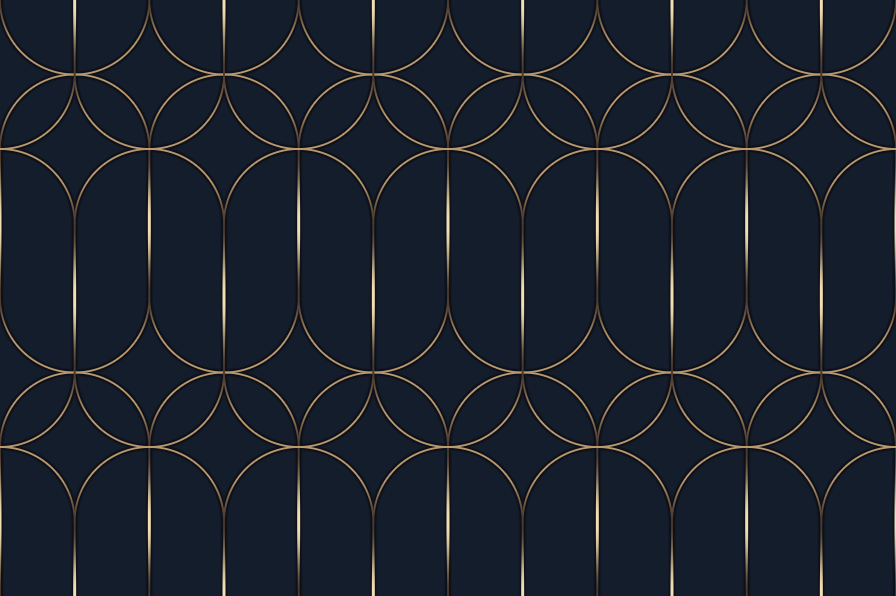
Write a Shadertoy shader that draws this pattern.

```glsl
// Art deco lattice of interlocking capsules and petals in thin gold lines on navy.

// Offset from the nearest copy of a centre; the motif repeats every 2 by 4 radii.
vec2 wrapTo(vec2 p, vec2 centre) {
    return mod(p - centre + vec2(1.0, 2.0), vec2(2.0, 4.0)) - vec2(1.0, 2.0);
}

// Distance to a unit half circle that lies on the side y > 0.
float halfCircle(vec2 d) {
    return d.y > 0.0 ? abs(length(d) - 1.0) : length(vec2(abs(d.x) - 1.0, d.y));
}

// Distance to an upright segment reaching one unit up and down.
float upright(vec2 d) {
    return length(vec2(d.x, max(abs(d.y) - 1.0, 0.0)));
}

// Lays an antialiased stroke over the premultiplied ink.
void stroke(inout vec4 ink, float dist, float halfWidth, float pixel, vec3 tone) {
    float cover = clamp((halfWidth - dist) / pixel + 0.5, 0.0, 1.0);
    ink = mix(ink, vec4(tone, 1.0), cover);
}

void mainImage(out vec4 fragColor, in vec2 fragCoord) {
    // Six repeats across and two down, in arc radii, with y pointing down.
    vec2 uv = fragCoord / iResolution.xy;
    vec2 p = vec2(uv.x, 1.0 - uv.y) * vec2(12.0, 8.0);
    float pixel = 8.0 / iResolution.y;

    vec3 bronze = vec3(0.30, 0.23, 0.18);
    vec3 gold = vec3(0.73, 0.60, 0.43);
    vec3 cream = vec3(0.95, 0.88, 0.70);
    vec4 ink = vec4(0.0);
    float nearest = 1.0;

    // Two interleaved sets of capsules, a radius apart both ways.
    for (int i = 0; i < 2; i++) {
        vec2 q = p - float(i);

        // Rounded ends: bronze at the sides, gold towards the crown.
        for (int side = 0; side < 2; side++) {
            vec2 d = wrapTo(q, vec2(1.0, 2.0 * float(side)));
            d.y *= 1.0 - 2.0 * float(side);
            float arc = halfCircle(d);
            stroke(ink, arc, 0.0125, pixel, mix(bronze, gold, smoothstep(0.0, 0.65, d.y)));
            nearest = min(nearest, arc);
        }

        // Straight sides: they swell and shine at mid length.
        vec2 d = wrapTo(q, vec2(0.0, 3.0));
        float line = upright(d);
        float shine = 1.0 - smoothstep(0.05, 0.95, abs(d.y));
        stroke(ink, line, 0.012 + 0.008 * shine, pixel, mix(bronze, cream, shine));
        nearest = min(nearest, line);
    }

    // Navy ground with a thin dark edge along every line.
    float shade = 0.8 * (1.0 - smoothstep(0.025, 0.06, nearest));
    vec3 ground = mix(vec3(0.08, 0.112, 0.17), vec3(0.04, 0.05, 0.08), shade);
    fragColor = vec4(ground * (1.0 - ink.a) + ink.rgb, 1.0);
}
```
